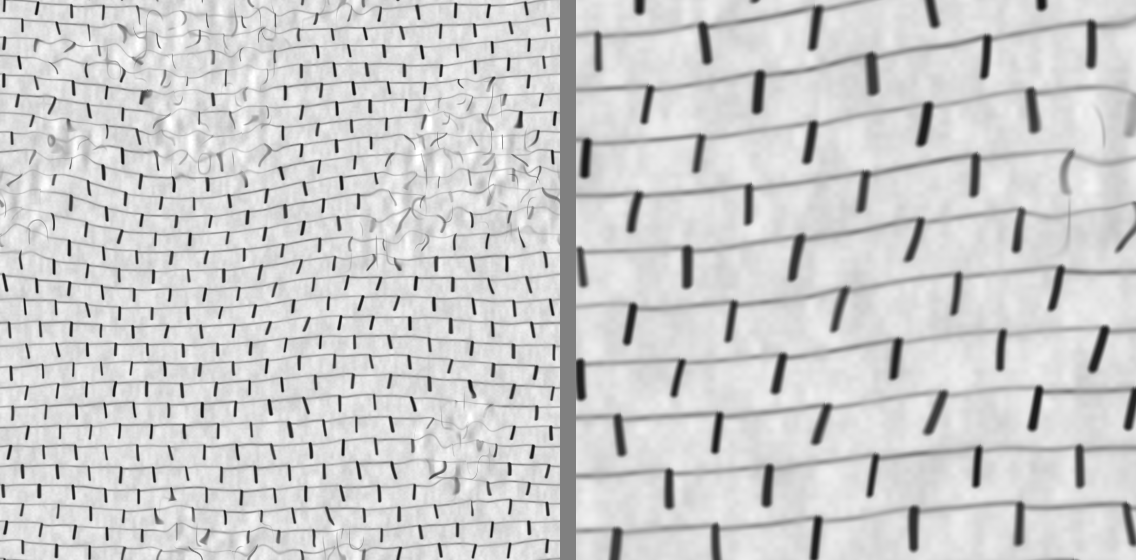
Left: the whole. Right: its middle third, enlarged.
Write a Shadertoy shader that draws this texture.

```glsl
const vec2 BRICKS = vec2(16.0, 28.0);   // repeats across and down
const float ASPECT = BRICKS.y / BRICKS.x;
const vec3 PAPER = vec3(0.875);
const vec3 SEAM = vec3(0.47);
const vec3 SLIT = vec3(0.09);

float hash(vec2 p, float seed) {
    vec3 q = fract(vec3(p.xyx + seed * 17.3) * vec3(0.1031, 0.1030, 0.0973));
    q += dot(q, q.yzx + 33.33);
    return fract((q.x + q.y) * q.z);
}

// Value noise that wraps after "period" cells; uv spans 0 to 1
float noise(vec2 uv, vec2 period, float seed) {
    vec2 p = uv * period;
    vec2 i = floor(p), f = fract(p);
    f = f * f * (3.0 - 2.0 * f);
    vec2 a = mod(i, period), b = mod(i + 1.0, period);
    return mix(mix(hash(a, seed), hash(vec2(b.x, a.y), seed), f.x),
               mix(hash(vec2(a.x, b.y), seed), hash(b, seed), f.x), f.y);
}

vec2 noise2(vec2 uv, vec2 period, float seed) {
    return vec2(noise(uv, period, seed), noise(uv, period, seed + 1.0)) - 0.5;
}

float segmentDistance(vec2 p, vec2 a, vec2 b) {
    vec2 ab = b - a;
    return length(p - a - ab * clamp(dot(p - a, ab) / dot(ab, ab), 0.0, 1.0));
}

float stroke(float dist, float halfWidth, float blur) {
    return 1.0 - smoothstep(halfWidth - blur, halfWidth + blur, dist);
}

// Patches where the weave is crumpled
float crumpleMask(vec2 uv) {
    float n = 0.65 * noise(uv, vec2(5.0), 3.0) + 0.35 * noise(uv, vec2(13.0, 11.0), 4.0);
    return smoothstep(0.6, 0.76, n);
}

// Returns seam, slit and soft shadow strengths
vec3 weave(vec2 p, float crumple) {
    float row = floor(p.y);
    float rowId = mod(row, BRICKS.y);
    float x = p.x + 0.5 * mod(row, 2.0) + 0.12 * (hash(vec2(rowId, 5.0), 6.0) - 0.5);
    float y = fract(p.y);
    vec2 slitId = vec2(mod(floor(x), BRICKS.x), rowId);
    vec2 seamId = vec2(mod(floor(x + 0.5), BRICKS.x), rowId);

    // Slit hanging below the seam
    float lean = 0.1 * (hash(slitId, 7.0) - 0.5);
    vec2 local = vec2((fract(x) - 0.5) * ASPECT, y);
    float slitDist = segmentDistance(local, vec2(lean, 0.79), vec2(-lean, 0.19));
    float slitPower = mix(0.8, 1.0, hash(slitId, 8.0));
    slitPower *= 1.0 - crumple * mix(0.35, 1.0, hash(slitId, 9.0));
    float halfWidth = mix(0.055, 0.08, hash(slitId, 10.0));

    // Seam tilts a little along each brick and steps at the slits
    float along = fract(x + 0.5) - 0.5;
    float seamDist = abs(y - 0.8 - 0.07 * along);
    float seamPower = mix(0.5, 1.0, hash(seamId, 11.0)) * (1.0 - 0.55 * crumple);

    float seam = stroke(seamDist, 0.04, 0.055) * seamPower;
    float slit = stroke(slitDist, halfWidth, 0.055) * slitPower;
    float shadow = max(stroke(seamDist, 0.08, 0.12) * seamPower,
                       stroke(slitDist, 0.1, 0.1) * slitPower);
    return vec3(seam, slit, shadow);
}

void mainImage(out vec4 fragColor, in vec2 fragCoord) {
    vec2 uv = fragCoord / iResolution.xy;
    float crumple = crumpleMask(uv);

    // Slow drift of the rows, with local kinks in the crumpled patches
    vec2 p = uv * BRICKS;
    p += noise2(uv, vec2(3.0), 20.0) * vec2(0.9, 1.5);
    p += noise2(uv, vec2(9.0), 22.0) * vec2(0.2, 0.3);
    p += noise2(uv, vec2(34.0, 30.0), 24.0) * mix(0.07, 0.75, crumple);
    vec3 marks = weave(p, crumple);

    // Mottled paper with upright fibres
    float mottle = noise(uv, vec2(48.0, 36.0), 30.0) - 0.5;
    float fibre = noise(uv, vec2(150.0, 70.0), 31.0) - 0.5;
    float grain = noise(uv, vec2(256.0), 32.0) - 0.5;
    vec3 color = PAPER + 0.05 * mottle + 0.07 * fibre + 0.04 * grain;

    // Raised creases lit from the left
    vec2 creases = vec2(54.0, 36.0);
    float relief = noise(uv + vec2(0.005, -0.002), creases, 33.0) - noise(uv, creases, 33.0);
    color += relief * mix(0.06, 0.38, crumple);
    float crack = stroke(abs(noise(uv, vec2(44.0, 24.0), 34.0) - 0.5), 0.03, 0.03);
    crack *= smoothstep(0.5, 0.75, noise(uv, vec2(40.0, 32.0), 35.0)) * crumple;

    color *= 1.0 - 0.1 * marks.z;
    color = mix(color, SEAM, marks.x * (0.85 + 0.5 * fibre));
    color = mix(color, SEAM, 0.6 * crack);
    color = mix(color, SLIT, marks.y);
    fragColor = vec4(clamp(color, 0.0, 1.0), 1.0);
}
```
